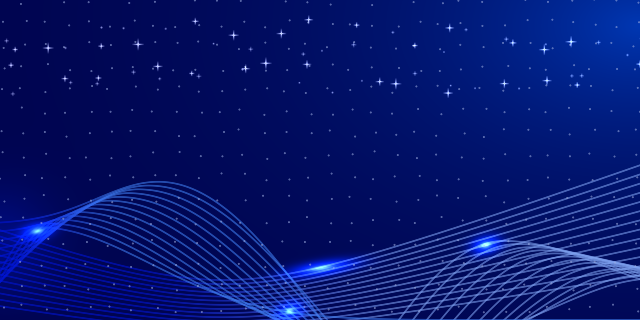
Give the GLSL for this background, as a WebGL 1 fragment shader.

```glsl
precision highp float;
// Deep blue backdrop with an azure light in the upper right corner, a jittered
// grid of faint dots, a band of four-pointed sparkles, and three families of
// thin curves blended between two end shapes, with electric blue flares.

uniform vec2 u_resolution;

const vec3 NAVY = vec3(0.0, 0.005, 0.29);
const vec3 AZURE = vec3(0.0, 0.215, 0.70);
const vec3 DEEP_LINE = vec3(0.0, 0.08, 0.85);
const vec3 SKY_LINE = vec3(0.25, 0.50, 0.95);
const vec3 PALE_LINE = vec3(0.50, 0.64, 0.95);
const vec3 FLARE_BLUE = vec3(0.0, 0.16, 1.0);
const vec3 DOT_COLOR = vec3(0.62, 0.68, 0.88);

const vec2 LIGHT_POS = vec2(2.0, 0.92);
const vec2 LIGHT_SCALE = vec2(0.85, 1.4);
const float LIGHT_FALLOFF = 1.6;
const vec2 DOT_ORIGIN = vec2(0.003, 0.995);
const float DOT_CELL = 0.0685;
const float DOT_JITTER = 0.36;
const float DOT_RADIUS = 0.0032;
const float STAR_BASE = 0.69;
const float LINE_RADIUS = 0.0012;
const float LINE_ALPHA = 0.62;
const float LINE_COUNT = 13.0;
const float SLOPE_STEP = 0.002;

vec2 hash2(vec2 p) {
    vec2 q = vec2(dot(p, vec2(127.1, 311.7)), dot(p, vec2(269.5, 183.3)));
    return fract(sin(q) * 43758.55);
}

// Asymmetric hump; sides = left base, left width, right base, right width.
float hump(float x, vec2 peak, vec4 sides) {
    float d = x - peak.x;
    vec2 side = d < 0.0 ? sides.xy : sides.zw;
    return mix(side.x, peak.y, exp(-d * d / (side.y * side.y)));
}

float leftWave(float x, float t) {
    vec2 peak = mix(vec2(0.495, 0.432), vec2(0.117, 0.29), t);
    vec4 sides = mix(vec4(0.30, 0.27, -1.0, 0.85), vec4(-0.05, 0.16, 0.0, 0.50), t);
    sides.z = sqrt(t) - 1.0;
    return hump(x, peak, sides);
}

float rightWave(float x, float t) {
    vec2 peak = mix(vec2(1.575, 0.247), vec2(2.05, 0.13), t);
    vec4 sides = mix(vec4(-1.0, 0.70, 0.05, 0.44), vec4(-0.1, 0.45, 0.05, 0.40), t);
    return hump(x, peak, sides);
}

float sweep(float x, float t) {
    float bend = length(vec2(x - 0.7, 0.35)) - 0.35;
    return mix(0.125, -0.03, t) + mix(0.36, 0.17, t) * bend;
}

// Coverage of a thin curve, given its height here and a small step ahead.
float stroke(float y, float here, float ahead, float px) {
    float slope = (ahead - here) / SLOPE_STEP;
    float d = abs(y - here) / sqrt(1.0 + slope * slope);
    float coverage = min(1.0, 2.0 * LINE_RADIUS / px + 0.15);
    return coverage * (1.0 - smoothstep(LINE_RADIUS, LINE_RADIUS + px, d));
}

float dots(vec2 p, float px) {
    vec2 g = (p - DOT_ORIGIN) / DOT_CELL + 0.5;
    vec2 offset = (hash2(floor(g)) - 0.5) * DOT_JITTER;
    float d = length(fract(g) - 0.5 - offset) * DOT_CELL;
    return 1.0 - smoothstep(DOT_RADIUS - 0.5 * px, DOT_RADIUS + 0.5 * px, d);
}

// Two rows of scattered cells, one four-pointed star in each.
float sparkles(vec2 p, float cell, float maxArm, float seed, float px) {
    vec2 g = (p - vec2(0.0, STAR_BASE)) / cell;
    float light = 0.0;
    for (int j = -1; j <= 1; j++) {
        for (int i = -1; i <= 1; i++) {
            vec2 id = floor(g) + vec2(float(i), float(j));
            vec2 rnd = hash2(id + seed);
            vec2 d = abs(g - id - 0.1 - 0.8 * rnd) * cell;
            float arm = maxArm * mix(0.4, 1.0, hash2(id + seed + 7.0).x);
            vec2 taper = max(1.0 - d / arm, 0.0);
            vec2 thin = 1.0 - smoothstep(0.0, 0.001 + px, d.yx);
            float star = max(taper.x * thin.x, taper.y * thin.y);
            star += 0.5 * exp(-dot(d, d) / (0.03 * arm * arm));
            light += star * step(0.0, id.y) * step(id.y, 1.0);
        }
    }
    return min(light, 1.0);
}

// Blue halo with a white core, tilted slightly upward to the right.
vec3 flare(vec2 p, vec2 center, vec2 size) {
    vec2 d = p - center;
    d.y -= 0.15 * d.x;
    float r = length(d / size);
    return FLARE_BLUE * exp(-1.6 * r * r) + vec3(0.5, 0.7, 0.6) * exp(-14.0 * r * r);
}

void main() {
    vec2 p = gl_FragCoord.xy / u_resolution.y;
    float px = 1.0 / u_resolution.y;

    // Backdrop
    float lightDist = length((p - LIGHT_POS) * LIGHT_SCALE);
    vec3 color = mix(NAVY, AZURE, exp(-LIGHT_FALLOFF * lightDist));
    color += FLARE_BLUE * 0.18 * exp(-dot(p - vec2(0.0, 0.24), p - vec2(0.0, 0.24)) / 0.03);

    // Curve families
    vec3 sweepColor = mix(DEEP_LINE, PALE_LINE, smoothstep(0.4, 1.3, p.x));
    vec3 leftColor = mix(DEEP_LINE, SKY_LINE, smoothstep(0.0, 0.4, p.x));
    float ahead = p.x + SLOPE_STEP;
    for (float i = 0.0; i < LINE_COUNT; i++) {
        float t = i / (LINE_COUNT - 1.0);
        float a = stroke(p.y, sweep(p.x, t), sweep(ahead, t), px);
        float b = stroke(p.y, leftWave(p.x, t), leftWave(ahead, t), px);
        float c = stroke(p.y, rightWave(p.x, t), rightWave(ahead, t), px);
        color = mix(color, sweepColor, LINE_ALPHA * a);
        color = mix(color, leftColor, LINE_ALPHA * b);
        color = mix(color, PALE_LINE, LINE_ALPHA * c);
    }

    // Flares, dots and sparkles
    color += flare(p, vec2(1.005, 0.162), vec2(0.13, 0.028));
    color += flare(p, vec2(0.117, 0.278), vec2(0.06, 0.03));
    color += flare(p, vec2(1.518, 0.234), vec2(0.055, 0.035));
    color += flare(p, vec2(0.906, 0.028), vec2(0.05, 0.035));
    color = mix(color, DOT_COLOR, 0.55 * dots(p, px));
    color += 0.8 * sparkles(p, 0.135, 0.02, 3.0, px);
    color += 0.5 * sparkles(p, 0.12, 0.01, 19.0, px);

    gl_FragColor = vec4(min(color, 1.0), 1.0);
}
```
